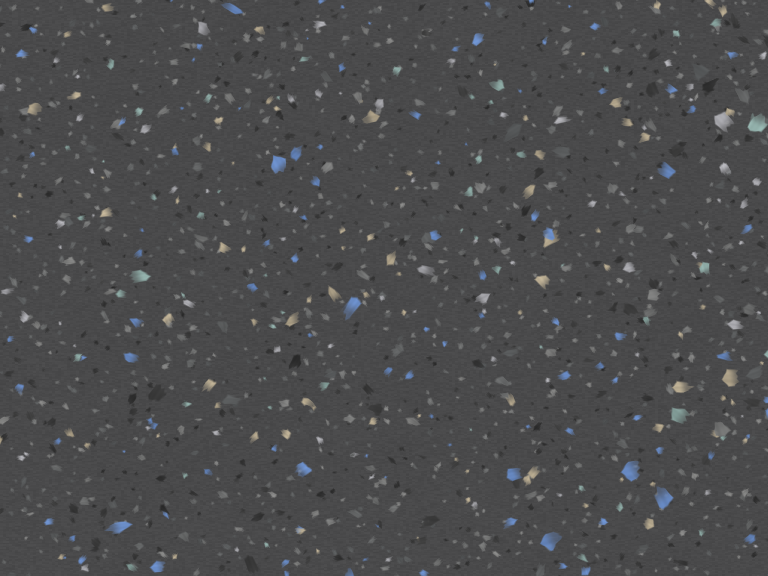
Reproduce this texture procedurally as a Shadertoy shader.

```glsl
// Dark grey vinyl floor scattered with blue, cream, mint, white, grey and black chips.

const vec3 BASE = vec3(0.288, 0.288, 0.292);

vec3 hash3(vec2 cell, float seed) {
    vec3 v = fract(vec3(cell.xyx + seed * 7.31) * vec3(0.1031, 0.1030, 0.0973));
    v += dot(v, v.yxz + 33.33);
    return fract((v.xxy + v.yzz) * v.zyx);
}

// Irregular six-sided chip
float chipDistance(vec2 q, float radius, float seed) {
    float d = -1.0;
    for (int i = 0; i < 6; i++) {
        vec3 h = hash3(vec2(float(i), seed * 91.0), 5.0);
        float a = 1.0472 * (float(i) + 0.7 * h.x);
        d = max(d, dot(q, vec2(cos(a), sin(a))) - radius * (0.55 + 0.6 * h.y));
    }
    return d;
}

vec3 tintedColour(float pick) {
    if (pick < 0.29) return vec3(0.40, 0.53, 0.75);
    if (pick < 0.60) return vec3(0.70, 0.65, 0.55);
    if (pick < 0.76) return vec3(0.54, 0.65, 0.63);
    return vec3(0.66, 0.66, 0.68);
}

vec3 neutralColour(float pick) {
    if (pick < 0.36) return vec3(0.17 + 0.20 * pick);
    return mix(vec3(0.32, 0.33, 0.335), vec3(0.52, 0.52, 0.515), (pick - 0.36) / 0.64);
}

// One jittered chip per occupied cell, painted over the floor
vec3 scatter(vec3 col, vec2 p, float cells, float density, float size, float tinted) {
    vec2 home = floor(p * cells);
    float soft = max(1.0 / iResolution.y, 0.0016);
    for (int y = -1; y <= 1; y++)
    for (int x = -1; x <= 1; x++) {
        vec2 cell = home + vec2(x, y);
        vec3 place = hash3(cell, cells);
        if (place.z > density) continue;
        vec3 look = hash3(cell, cells + 3.7);
        vec3 form = hash3(cell, cells + 8.1);

        // Local frame: random turn, leaning to the horizontal, and stretch
        float angle = 3.1416 * floor(2.0 * form.x) + 2.4 * (fract(2.0 * form.x) - 0.5);
        vec2 q = p - (cell + place.xy) / cells;
        q = mat2(cos(angle), -sin(angle), sin(angle), cos(angle)) * q;
        q.x /= 1.0 + 0.7 * form.y;
        float radius = size * (0.5 + 0.6 * look.x + 0.8 * pow(look.x, 14.0));

        // Brushed streaks from layered sines, tearing mostly the trailing end
        vec2 u = q / radius;
        float streak = sin(u.y * 4.0 + 20.0 * look.y + sin(u.x * 2.0))
                     + 0.6 * sin(u.y * 9.0 + u.x * 2.0 + 40.0 * look.z);
        float trailing = 1.0 - smoothstep(-0.8, 0.4, u.x);
        float tear = 0.03 * streak + 0.12 * streak * trailing;
        float d = chipDistance(q, radius, look.z) + radius * tear;
        float cover = 1.0 - smoothstep(-soft, soft, d);

        bool isTinted = look.y < tinted;
        vec3 chip = isTinted ? tintedColour(look.z) : neutralColour(look.z);
        chip *= 1.0 + 0.03 * streak + 0.16 * (form.z - 0.5);
        cover *= 1.0 - (isTinted ? 0.6 : 0.25) * trailing;
        col = mix(col, chip, cover);
    }
    return col;
}

void mainImage(out vec4 fragColor, in vec2 fragCoord) {
    vec2 p = fragCoord / iResolution.y;

    // Floor with faint horizontal weave, mottling and grain
    float weave = sin(p.y * 760.0 + 2.0 * sin(p.x * 31.0)) * sin(p.x * 140.0 + 9.0 * sin(p.y * 53.0));
    float mottle = sin(p.x * 17.0 + 3.0 * sin(p.y * 11.0)) * sin(p.y * 23.0 + 2.0 * sin(p.x * 9.0));
    float grain = hash3(floor(p * vec2(190.0, 380.0)), 1.0).x - 0.5;
    vec3 col = BASE + 0.006 * weave + 0.003 * mottle + 0.026 * grain;

    // Fine flecks, medium grey and black chips, then the coloured ones
    col = scatter(col, p, 46.0, 0.55, 0.0040, 0.06);
    col = scatter(col, p + 3.1, 25.0, 0.45, 0.0060, 0.12);
    col = scatter(col, p + 7.7, 16.0, 0.50, 0.0088, 0.85);

    fragColor = vec4(col, 1.0);
}
```
